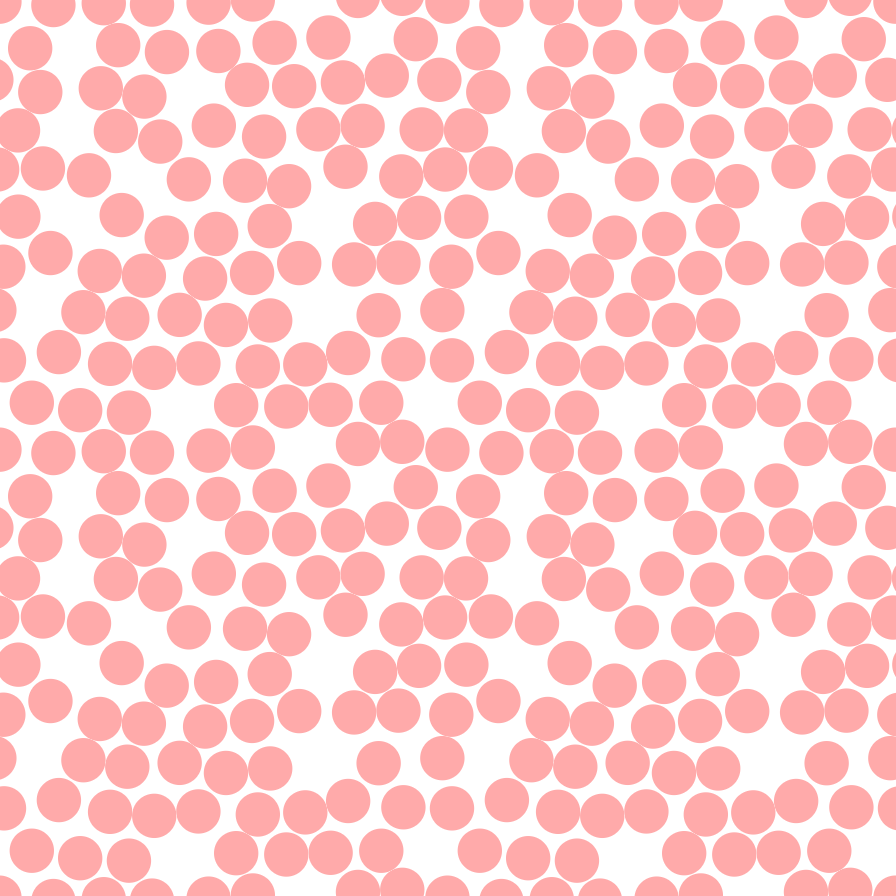
Give the GLSL for this pattern, as a WebGL 2 fragment shader.

```glsl
#version 300 es
precision highp float;
precision highp int;
// Draws loosely packed pink discs on white, repeating twice across the canvas.

uniform vec2 u_resolution;
out vec4 fragColor;

const float RADIUS = 0.0495;   // disc radius in tile units
const float TAU = 6.2831853;

// Integer hash to 0..1
float hash(int n) {
    uint h = uint(n) * 747796405u + 2891336453u;
    h = ((h >> ((h >> 28) + 4u)) ^ h) * 277803737u;
    h ^= h >> 22;
    return float(h >> 8) / 16777216.0;
}

// Index 0..89 of a hexagonal site (axial q, r) within the 9 by 10 tile
int siteIndex(ivec2 s) {
    return (s.y + 90) % 10 * 9 + (s.x + (s.y >> 1) + 90) % 9;
}

// One vacancy in every run of eight sites
bool isVacant(int site) {
    return site % 8 == int(8.0 * hash(site / 8 + 700));
}

// Gentle periodic bending of the rows
vec2 bend(vec2 p) {
    return vec2(0.016, 0.014) * sin(TAU * p.yx + vec2(0.6, 2.1));
}

// Slot in the 9 by 9 window of sites around the pixel
int slot(ivec2 offset) {
    return (offset.y + 4) * 9 + offset.x + 4;
}

bool outsideHexagon(ivec2 offset, int reach) {
    return abs(offset.x + offset.y) > reach;
}

void main() {
    float scale = 2.0 / min(u_resolution.x, u_resolution.y);
    vec2 p = gl_FragCoord.xy * scale;

    // Hexagonal site closest to the pixel
    vec2 flatP = p - bend(p);
    float row = round(flatP.y * 10.0);
    ivec2 home = ivec2(round(flatP.x * 9.0 - 0.5 * row), row);

    // Starting positions; vacant sites are put far away
    vec2 centers[81];
    for (int y = -4; y <= 4; y++) {
        for (int x = -4; x <= 4; x++) {
            ivec2 offset = ivec2(x, y);
            if (outsideHexagon(offset, 4)) continue;
            ivec2 site = home + offset;
            vec2 c = vec2(float(site.x) + 0.5 * float(site.y), site.y) / vec2(9.0, 10.0);
            centers[slot(offset)] = isVacant(siteIndex(site)) ? vec2(1000.0) : c + bend(c);
        }
    }

    // Three interleaved groups move in turn, each disc sliding until it touches
    for (int group = 0; group < 3; group++) {
        int reach = 3 - group;
        for (int y = -reach; y <= reach; y++) {
            for (int x = -reach; x <= reach; x++) {
                ivec2 offset = ivec2(x, y);
                ivec2 site = home + offset;
                if (outsideHexagon(offset, reach) || (site.x - site.y + 90) % 3 != group) continue;
                vec2 c = centers[slot(offset)];
                if (c.x > 900.0) continue;
                int id = siteIndex(site);
                for (int jump = 0; jump < 2; jump++) {
                    float angle = TAU * hash(id * 2 + jump + 40);
                    vec2 dir = vec2(cos(angle), sin(angle));
                    float path = jump == 0 ? 0.03 : 0.016;
                    ivec2 side = ivec2(1, 0);
                    for (int k = 0; k < 6; k++) {
                        vec2 gap = centers[slot(offset + side)] - c;
                        float ahead = dot(gap, dir);
                        float across = dot(gap, vec2(-dir.y, dir.x));
                        float chord = 4.0 * RADIUS * RADIUS - across * across;
                        if (ahead > 0.0 && chord > 0.0) {
                            path = min(path, max(ahead - sqrt(chord), 0.0));
                        }
                        side = ivec2(-side.y, side.x + side.y);   // turn by 60 degrees
                    }
                    c += dir * path;
                }
                centers[slot(offset)] = c;
            }
        }
    }

    // Distance to the nearest disc center
    float nearest = 1.0;
    for (int y = -1; y <= 1; y++) {
        for (int x = -1; x <= 1; x++) {
            nearest = min(nearest, distance(p, centers[slot(ivec2(x, y))]));
        }
    }

    // Smooth the rim over one pixel
    float coverage = clamp(0.5 + (RADIUS - nearest) / scale, 0.0, 1.0);
    vec3 white = vec3(1.0);
    vec3 pink = vec3(1.0, 0.665, 0.665);
    fragColor = vec4(mix(white, pink, coverage), 1.0);
}
```
